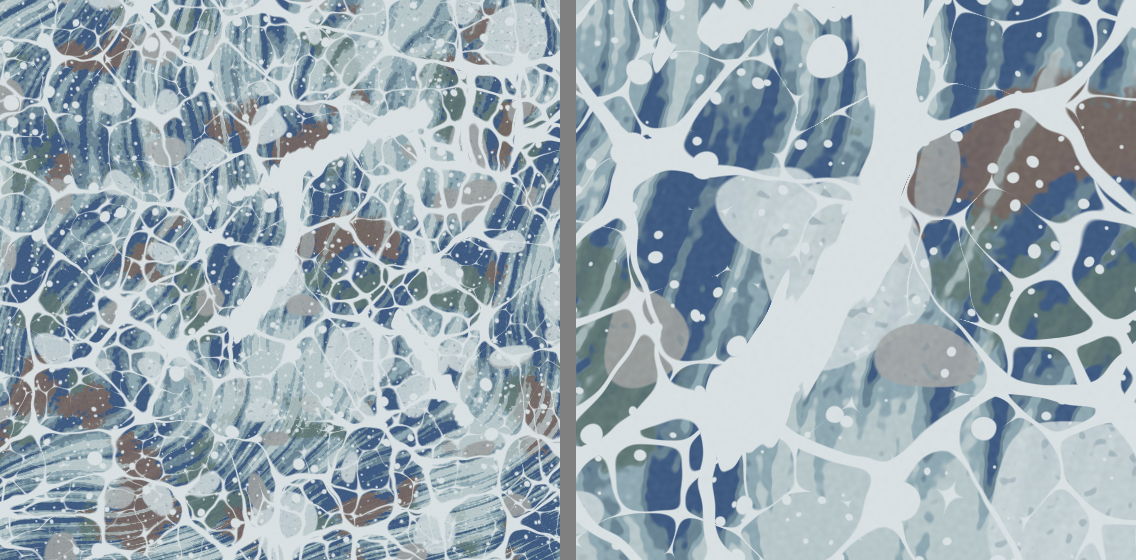
Left: the whole. Right: its middle third, enlarged.
Reproduce this texture procedurally as a Shadertoy shader.

```glsl
const vec3 WHITE      = vec3(0.85, 0.88, 0.89);
const vec3 PALE       = vec3(0.72, 0.78, 0.79);
const vec3 LIGHT_BLUE = vec3(0.56, 0.66, 0.70);
const vec3 TEAL       = vec3(0.42, 0.52, 0.58);
const vec3 DEEP_BLUE  = vec3(0.25, 0.36, 0.51);
const vec3 GREEN      = vec3(0.37, 0.46, 0.44);
const vec3 BROWN      = vec3(0.46, 0.40, 0.38);

const vec2  STREAK_SCALE = vec2(52.0, 5.0);  // across, along the flow
const float COARSE_WEB   = 9.0;
const float FINE_WEB     = 22.0;
const float JOINT_SHARP  = 15.0;             // lower fills the web joints more
const float GRAIN        = 0.035;

vec2 hash2(vec2 p) {
    vec3 q = fract(p.xyx * vec3(0.1031, 0.1030, 0.0973));
    q += dot(q, q.yzx + 33.33);
    return fract((q.xx + q.yz) * q.zy);
}

float cornerDot(vec2 cell, vec2 offset) {
    return dot(hash2(cell) * 2.0 - 1.0, offset);
}

float gradientNoise(vec2 p) {
    vec2 i = floor(p), f = fract(p);
    vec2 u = f * f * f * (f * (f * 6.0 - 15.0) + 10.0);
    vec2 e = vec2(0.0, 1.0);
    return mix(mix(cornerDot(i, f), cornerDot(i + e.yx, f - e.yx), u.x),
               mix(cornerDot(i + e.xy, f - e.xy), cornerDot(i + 1.0, f - 1.0), u.x), u.y);
}

vec2 noise2(vec2 p) {
    return vec2(gradientNoise(p + 17.3), gradientNoise(p + 71.9));
}

float fbm(vec2 p) {
    return gradientNoise(p) + 0.5 * gradientNoise(p * 2.1 + 9.2) + 0.25 * gradientNoise(p * 4.3 + 31.7);
}

// Distance to cell walls, blended so that joints swell and holes turn round
float webDistance(vec2 p) {
    vec2 base = floor(p), f = fract(p), nearCell = vec2(0.0), nearest = vec2(9.0);
    for (int y = -1; y <= 1; y++)
    for (int x = -1; x <= 1; x++) {
        vec2 c = vec2(x, y);
        vec2 r = c + hash2(base + c + 40.0) - f;
        if (dot(r, r) < dot(nearest, nearest)) { nearest = r; nearCell = c; }
    }
    float total = 0.0;
    for (int y = -2; y <= 2; y++)
    for (int x = -2; x <= 2; x++) {
        vec2 c = nearCell + vec2(x, y);
        vec2 r = c + hash2(base + c + 40.0) - f;
        vec2 d = r - nearest;
        if (dot(d, d) > 0.0001)
            total += exp(-JOINT_SHARP * dot(0.5 * (r + nearest), normalize(d)));
    }
    return -log(max(total, 1e-6)) / JOINT_SHARP;
}

// One round spot per grid cell: x is its distance in cells, y its random id
vec2 spots(vec2 p, float smallest, float largest, float chance) {
    vec2 cell = floor(p), h = hash2(cell + 120.0), k = hash2(cell + 260.0);
    float radius = mix(smallest, largest, h.x * h.x);
    vec2 centre = 0.5 + (k - 0.5) * 2.0 * (0.47 - radius);
    float d = length(fract(p) - centre) - radius;
    return vec2(h.y < chance ? d : 1.0, fract(h.y * 57.0));
}

float taperedLine(vec2 p, vec2 a, vec2 b, float ra, float rb) {
    vec2 ab = b - a;
    float t = clamp(dot(p - a, ab) / dot(ab, ab), 0.0, 1.0);
    return length(p - a - ab * t) - mix(ra, rb, t);
}

float cover(float d, float soft) { return 1.0 - smoothstep(-soft, soft, d); }

void mainImage(out vec4 fragColor, in vec2 fragCoord) {
    vec2 p = fragCoord / iResolution.y;
    float px = 1.0 / iResolution.y;
    vec2 bend = noise2(p * 2.4), ripple = noise2(p * 9.0), crinkle = noise2(p * 38.0);

    // Combed flow: steep above, sweeping flat near the bottom
    float sweep = max(0.38 - p.y, 0.0);
    vec2 flow = vec2(p.x - 0.25 * p.y + 3.2 * sweep * sweep, p.y + 0.3 * p.x)
              + vec2(0.32, 0.2) * bend + 0.022 * ripple + 0.003 * crinkle;
    float streak = gradientNoise(flow * STREAK_SCALE)
                 + 0.55 * gradientNoise(flow * STREAK_SCALE * 2.1 + 5.0);
    float dry = gradientNoise(p * 130.0);
    float tone = streak + 0.75 * fbm(p * 5.0 + 3.0) + 0.22 * dry;

    // Blue pigments
    vec3 color = mix(DEEP_BLUE, TEAL, smoothstep(-0.24, -0.12, tone));
    color = mix(color, LIGHT_BLUE, smoothstep(-0.04, 0.06, tone));
    color = mix(color, PALE, smoothstep(0.17, 0.27, tone));

    // Earth pigments in ragged patches
    vec2 patchPos = p + 0.03 * ripple + 0.006 * crinkle;
    float ragged = 0.2 * streak + 0.15 * dry;
    float greenPatch = fbm(patchPos * 7.0 + 50.0) + ragged;
    float brownPatch = fbm(patchPos * 6.0 + 90.0) + ragged;
    float pigment = 1.0 - 0.75 * smoothstep(0.12, 0.3, tone);
    color = mix(color, GREEN, 0.85 * pigment * smoothstep(0.2, 0.28, greenPatch));
    color = mix(color, BROWN, 0.9 * pigment * smoothstep(0.24, 0.31, brownPatch));

    // Pale speckled stones
    for (int i = 0; i < 2; i++) {
        float scale = 7.0 + 4.0 * float(i);
        vec2 stone = spots((p + 0.05 * ripple + 0.03 * bend) * scale + float(i) * 13.4, 0.18, 0.42, 0.34);
        vec3 stoneColor = mix(mix(BROWN, PALE, 0.6), mix(PALE, WHITE, 0.5), smoothstep(0.15, 0.5, stone.y));
        stoneColor = mix(stoneColor, TEAL, 0.35 * smoothstep(0.22, 0.4, dry));
        color = mix(color, stoneColor, 0.92 * cover(stone.x, 1.5 * px * scale));
    }

    // White web, thinning out to nothing in places
    vec2 webPos = p + 0.07 * bend + 0.03 * ripple + 0.007 * crinkle;
    float density = fbm(p * 3.2 + 24.0);
    float coarseWidth = 0.022 + 0.07 * density + 0.05 * ripple.x;
    float fineWidth = 0.005 + 0.17 * density + 0.08 * ripple.y;
    float white = cover(webDistance(webPos * COARSE_WEB) - coarseWidth, px * COARSE_WEB);
    white = max(white, cover(webDistance(webPos * FINE_WEB + 7.0) - fineWidth, px * FINE_WEB));

    // Broad pours with combed fringes
    vec2 q = p + 0.025 * ripple + 0.006 * crinkle;
    float pour = taperedLine(q, vec2(0.75, 0.80), vec2(0.53, 0.70), 0.022, 0.024);
    pour = min(pour, taperedLine(q, vec2(0.53, 0.70), vec2(0.38, 0.63), 0.016, 0.002));
    pour = min(pour, taperedLine(q, vec2(0.53, 0.70), vec2(0.51, 0.53), 0.024, 0.012));
    pour = min(pour, taperedLine(q, vec2(0.51, 0.53), vec2(0.44, 0.43), 0.014, 0.032));
    pour = min(pour, taperedLine(q, vec2(0.72, 0.42), vec2(0.83, 0.25), 0.018, 0.012));
    white = max(white, cover(pour + 0.022 * streak, 1.5 * px));

    // Splashed drops
    for (int i = 0; i < 3; i++) {
        float scale = 20.0 * exp2(float(i));
        vec2 drop = spots((p + 0.004 * crinkle) * scale + float(i) * 31.0, 0.07, 0.28, 0.22);
        white = max(white, cover(drop.x, px * scale));
    }
    color = mix(color, WHITE, white);

    color += GRAIN * (1.0 - 0.7 * white) * gradientNoise(p * 240.0);
    fragColor = vec4(color, 1.0);
}
```
